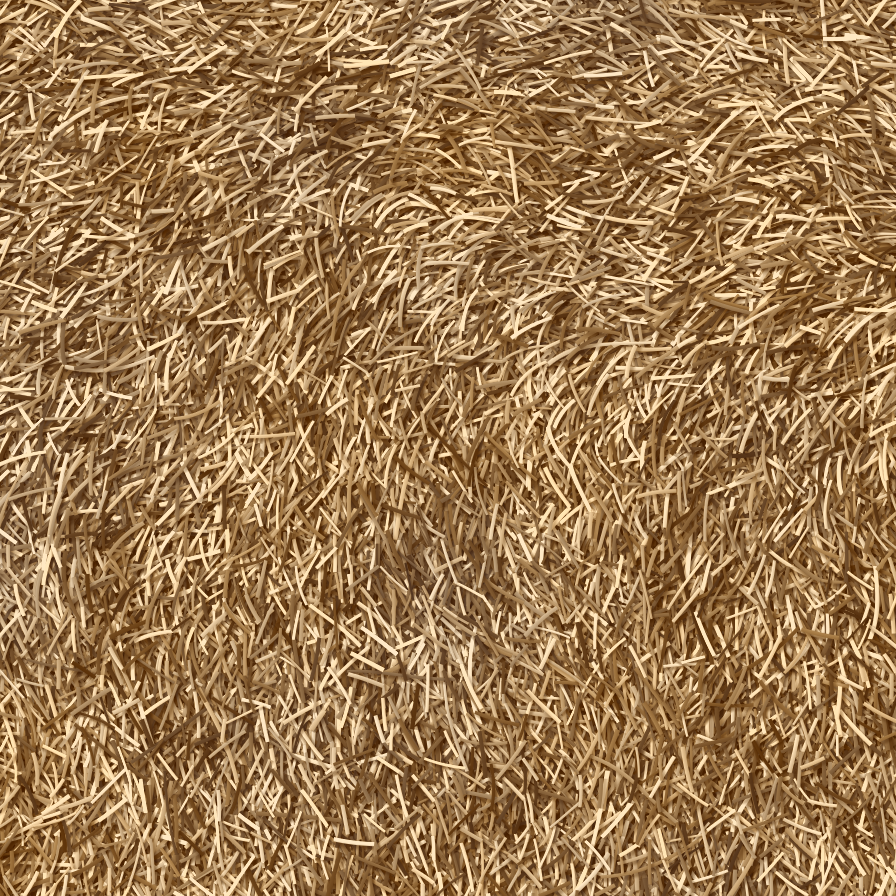
A WebGL 1 fragment shader for this texture:

```glsl
precision highp float;

uniform vec2 u_resolution;

#define LAYERS 26
#define SHORT_CELL 0.030
#define LONG_CELL 0.066
#define HALF_WIDTH 0.0018
#define ANGLE_SPREAD 1.45
#define SHADOW 0.36
#define TONE_LOW 0.14
#define TONE_HIGH 1.30
#define WARMTH 0.9

const vec3 SHADE_BROWN = vec3(0.27, 0.13, 0.02);
const vec3 STRAW_TAN = vec3(0.635, 0.495, 0.325);
const vec3 SUNLIT_CREAM = vec3(0.95, 0.84, 0.68);
const vec3 WARM_TINT = vec3(0.03, -0.01, -0.07);

vec4 hash4(vec3 p) {
  vec4 q = fract(p.xyzx * vec4(0.1031, 0.1030, 0.0973, 0.1099));
  q += dot(q, q.wzxy + 33.33);
  return fract((q.xxyz + q.yzzw) * q.zywx);
}

float noise(vec2 p) {
  vec2 cell = floor(p);
  vec2 f = fract(p);
  f = f * f * (3.0 - 2.0 * f);
  float a = hash4(vec3(cell, 91.0)).x;
  float b = hash4(vec3(cell + vec2(1.0, 0.0), 91.0)).x;
  float c = hash4(vec3(cell + vec2(0.0, 1.0), 91.0)).x;
  float d = hash4(vec3(cell + vec2(1.0, 1.0), 91.0)).x;
  return mix(mix(a, b, f.x), mix(c, d, f.x), f.y);
}

// Mean stalk direction: upright below, combed sideways above
float flowAngle(vec2 p) {
  float sway = noise(p * 5.0 + 17.0) - 0.5;
  float combed = smoothstep(0.38, 0.80, p.y + 0.35 * (noise(p * 3.0 + 5.0) - 0.5));
  float upright = 1.45 + 0.35 * p.x + 0.9 * sway;
  float sideways = 0.55 - 0.8 * p.x + 1.3 * sway;
  return mix(upright, sideways, combed);
}

// Lays one layer of stalks over mat, which holds tone and warmth
vec2 layStalks(vec2 mat, vec2 p, float layer, float flow, float pixel) {
  bool isLong = mod(layer, 5.0) > 3.5;
  float size = isLong ? LONG_CELL : SHORT_CELL;
  vec2 grid = p / size + 40.0 + 9.0 * hash4(vec3(layer, 3.0, 7.0)).xy;
  vec2 home = floor(grid);

  for (int j = -1; j <= 1; j++) {
    for (int i = -1; i <= 1; i++) {
      vec2 cell = home + vec2(float(i), float(j));
      vec4 place = hash4(vec3(cell, layer + 1.0));
      vec4 look = hash4(vec3(cell.yx + 57.0, layer + 43.0));

      // Stalk frame: x runs along the stalk, y across its gentle bend
      float angle = flow + (place.z + place.w - 1.0) * ANGLE_SPREAD;
      vec2 axis = vec2(cos(angle), sin(angle));
      vec2 offset = (grid - cell - place.xy) * size;
      float along = dot(offset, axis);
      float across = dot(offset, vec2(-axis.y, axis.x));
      across += (look.x - 0.5) * 5.0 * along * along;

      float halfLength = size * mix(0.40, 0.95, look.y);
      float width = HALF_WIDTH * mix(0.65, 1.35, look.z);
      float ends = clamp((halfLength - abs(along)) / pixel + 0.5, 0.0, 1.0);
      float body = clamp((width - abs(across)) / pixel + 0.5, 0.0, 1.0) * ends;

      // Sun from the upper left throws the shadow to the lower right
      float side = dot(vec2(-axis.y, axis.x), vec2(0.6, -0.8));
      float reach = abs(across - side * width * 1.5);
      float shadow = (1.0 - smoothstep(width * 0.6, width * 3.2, reach)) * ends;

      float present = isLong ? step(place.x, 0.6) : 1.0;
      mat.x *= 1.0 - SHADOW * shadow * present;

      float tone = mix(TONE_LOW, TONE_HIGH, look.w);
      float lit = clamp(across * sign(-side) / width, -1.0, 1.0);
      tone *= 0.94 + 0.12 * lit;
      float warmth = fract(look.x * 7.0 + look.y * 5.0) - 0.4;
      mat = mix(mat, vec2(tone, warmth), body * present);
    }
  }
  return mat;
}

vec3 strawColor(float tone) {
  vec3 low = mix(SHADE_BROWN, STRAW_TAN, tone * 2.0);
  vec3 high = mix(STRAW_TAN, SUNLIT_CREAM, tone * 2.0 - 1.0);
  return tone < 0.5 ? low : high;
}

void main() {
  vec2 p = gl_FragCoord.xy / u_resolution.y;
  float pixel = 1.0 / u_resolution.y;
  float flow = flowAngle(p);

  vec2 mat = vec2(0.12, 0.2);
  for (int i = 0; i < LAYERS; i++) {
    mat = layStalks(mat, p, float(i), flow, pixel);
  }

  // Broad tufts and hollows, then colour
  float clump = 0.6 * noise(p * 22.0) + 0.4 * noise(p * 8.0 + 31.0) - 0.5;
  float tone = clamp(mat.x * (1.08 + 0.55 * clump) - 0.03, -0.1, 1.1);
  float warmth = mat.y + 0.8 * (noise(p * 6.0 + 63.0) - 0.5);
  vec3 color = strawColor(tone) + WARM_TINT * warmth * WARMTH;
  gl_FragColor = vec4(clamp(color, 0.0, 1.0), 1.0);
}
```
